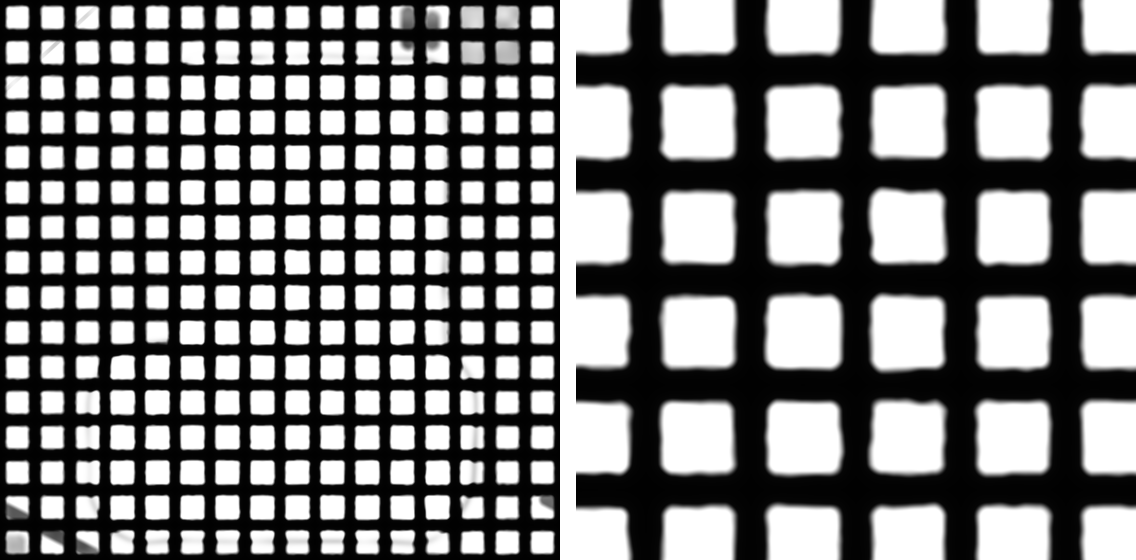
Left, the full canvas; right, a detail of the centre.
This pattern is drawn by a Shadertoy shader. Its source:

```glsl
// A backlit black mesh with sixteen by sixteen soft, rounded square holes.
// A wet film swells the holes and pinches them along its rim; grey smears and
// scratches dim a few. Distances and noise wrap, so the tile has no seam.

#define CELLS 16.0        // holes across and down
#define DRY_HALF 0.323    // half width of a hole, in cells
#define WET_HALF 0.344    // the same under the film
#define CORNER 0.10       // corner radius, in cells
#define DRY_BLUR 0.058    // half width of the soft edge, in cells
#define WET_BLUR 0.043
#define WOBBLE 0.022      // fine roughness of the edges
#define LUMPS 0.045       // broader dents in the edges
#define PINCH 0.045       // narrowing along the film rim
#define RIM_WIDTH 0.006   // in canvas units
#define MESH_GLOW 0.035   // light spilling onto the mesh

float hash(vec2 p) {
    return fract(sin(dot(p, vec2(127.1, 311.7))) * 43758.5453);
}

// Value noise that repeats after a whole number of lattice steps
float wrapNoise(vec2 uv, float period) {
    vec2 p = uv * period;
    vec2 i = floor(p), f = fract(p);
    f = f * f * (3.0 - 2.0 * f);
    vec2 a = mod(i, period), b = mod(i + 1.0, period);
    return mix(mix(hash(a), hash(vec2(b.x, a.y)), f.x),
               mix(hash(vec2(a.x, b.y)), hash(b), f.x), f.y);
}

// Shortest offset between two points on the wrapped canvas
vec2 wrapOffset(vec2 uv, vec2 center) {
    return fract(uv - center + 0.5) - 0.5;
}

float roundBox(vec2 p, vec2 halfSize, float radius) {
    vec2 q = abs(p) - halfSize + radius;
    return length(max(q, 0.0)) + min(max(q.x, q.y), 0.0) - radius;
}

float filmDistance(vec2 uv) {
    float tall = roundBox(wrapOffset(uv, vec2(0.555, 0.468)), vec2(0.243, 0.432), 0.05);
    float wide = roundBox(wrapOffset(uv, vec2(0.500, 0.210)), vec2(0.345, 0.176), 0.11);
    return min(tall, wide) + 0.012 * (wrapNoise(uv, 12.0) - 0.5);
}

// Soft stroke of given half length vector and thickness
float stroke(vec2 uv, vec2 center, vec2 halfSpan, float thickness) {
    vec2 p = wrapOffset(uv, center);
    float along = clamp(dot(p, halfSpan) / dot(halfSpan, halfSpan), -1.0, 1.0);
    return smoothstep(thickness, thickness * 0.4, length(p - halfSpan * along));
}

float smear(vec2 uv, vec2 center, vec2 halfSize) {
    float d = roundBox(wrapOffset(uv, center), halfSize, 0.015);
    return smoothstep(0.006, -0.008, d);
}

// Fraction of light blocked by dirt on the holes
float dirt(vec2 uv) {
    float mottled = wrapNoise(uv, 40.0);
    float dark = 0.0;
    dark = max(dark, smear(uv, vec2(0.729, 0.950), vec2(0.014, 0.040)) * (0.45 + 0.3 * mottled));
    dark = max(dark, smear(uv, vec2(0.772, 0.945), vec2(0.014, 0.036)) * (0.40 + 0.3 * mottled));
    dark = max(dark, smear(uv, vec2(0.876, 0.935), vec2(0.055, 0.058)) * (0.12 + 0.22 * mottled));
    dark = max(dark, smear(uv, vec2(0.020, 0.020), vec2(0.026, 0.026)) * (0.10 + 0.35 * mottled));
    dark = max(dark, stroke(uv, vec2(0.070, 0.060), vec2(0.095, -0.048), 0.016) * (0.45 + 0.3 * mottled));
    dark = max(dark, stroke(uv, vec2(0.085, 0.908), vec2(0.085, 0.078), 0.005) * 0.25 * mottled);
    return dark;
}

void mainImage(out vec4 fragColor, in vec2 fragCoord) {
    vec2 uv = fragCoord / iResolution.xy;
    vec2 cell = fract(uv * CELLS) - 0.5;

    // Film cover and its rim
    float film = filmDistance(uv);
    float wet = smoothstep(0.012, -0.012, film);
    float rim = exp(-film * film / (RIM_WIDTH * RIM_WIDTH));

    // Hole outline with uneven edges
    float uneven = smoothstep(0.45, 0.8, wrapNoise(uv + 0.37, 8.0));
    float dents = WOBBLE * (wrapNoise(uv, CELLS * 8.0) - 0.5)
                + LUMPS * (0.2 + uneven) * (wrapNoise(uv, CELLS * 3.0) - 0.5);
    float halfSize = mix(DRY_HALF, WET_HALF, wet);
    float hole = roundBox(cell, vec2(halfSize), CORNER) + dents + PINCH * rim;

    // Light through the hole, dimmed by rim and dirt
    float blur = max(mix(DRY_BLUR, WET_BLUR, wet), CELLS / iResolution.y);
    float light = smoothstep(blur, -blur, hole);
    light *= 1.0 - 0.22 * rim * wrapNoise(uv, 20.0);
    light *= 1.0 - dirt(uv);

    float glow = MESH_GLOW * exp(-max(hole, 0.0) / 0.06);
    fragColor = vec4(vec3(mix(0.004 + glow, 1.0, light)), 1.0);
}
```
